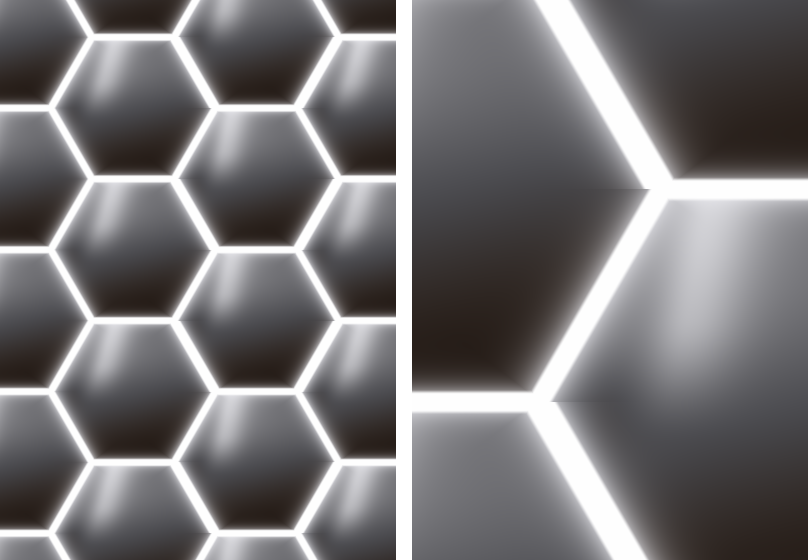
Left, the full canvas; right, a detail of the centre.
A WebGL 1 fragment shader for this pattern:

```glsl
precision highp float;
// Glossy dark hexagon tiles separated by glowing white seams.
uniform vec2 u_resolution;

// Offset from the nearest flat-topped hexagon centre; z is +1 or -1 by column.
vec3 hexCell(vec2 p) {
  vec2 period = vec2(1.7320508, 1.0);
  vec2 a = mod(p + 0.5 * period, period) - 0.5 * period;
  vec2 b = mod(p, period) - 0.5 * period;
  return dot(a, a) < dot(b, b) ? vec3(a, 1.0) : vec3(b, -1.0);
}

// Brightness of the tile: light from the upper left, dark at the base.
float tileShade(vec2 p, float column) {
  float body = mix(0.10, 0.41, smoothstep(-0.47, 0.28, p.y - 0.25 * p.x));
  float sheen = 0.15 * smoothstep(0.0, 0.5, p.y) * (1.0 - smoothstep(-0.2, 0.35, p.x));

  // Slanted reflection, sharper on its left side
  float across = p.x + 0.26 - (0.23 + 0.05 * column) * p.y;
  float spread = across < 0.0 ? 0.09 : 0.13;
  float streak = exp(-across * across / (spread * spread));
  streak *= smoothstep(-0.1, 0.2, p.y);

  // Shadow tucked into the left corner
  vec2 corner = (p - vec2(-0.43, -0.01)) / vec2(0.1, 0.13);
  return body + sheen + 0.27 * streak - 0.1 * exp(-dot(corner, corner));
}

void main() {
  // One unit is the height of a tile
  vec2 p = (gl_FragCoord.xy / u_resolution.y - vec2(0.2376, 0.807)) / vec2(0.2545, 0.2531);
  float pixel = 1.0 / (0.2531 * u_resolution.y);
  vec3 cell = hexCell(p);
  vec2 q = abs(cell.xy);

  // Distances to the level and slanted sides
  float level = 0.5 - q.y;
  float slanted = 0.5 - dot(q, vec2(0.8660254, 0.5));

  // Alternate slanted seams are heavier to the right of the first full column
  float heavy = step(0.0, p.x) * step(0.0, cell.y * cell.z);
  float halfWidth = mix(0.021, 0.031, heavy);
  float seamDistance = min(level - 0.020, slanted - halfWidth);
  float seam = 1.0 - smoothstep(-0.7 * pixel, 0.008 + 0.7 * pixel, seamDistance);

  // Soft light spilling from the seams, wider along slanted sides
  float glow = max(0.65 * exp(-max(level - 0.020, 0.0) / 0.026),
                   0.75 * exp(-max(slanted - halfWidth, 0.0) / 0.042));

  float shade = tileShade(cell.xy, cell.z);
  vec3 warmth = mix(vec3(0.035, 0.0, -0.02), vec3(-0.005, -0.005, 0.012),
                    smoothstep(0.1, 0.32, shade));
  vec3 color = vec3(shade) + warmth;
  color = mix(color, vec3(0.93, 0.93, 0.95), glow);
  color = mix(color, vec3(0.995), seam);
  gl_FragColor = vec4(color, 1.0);
}
```
